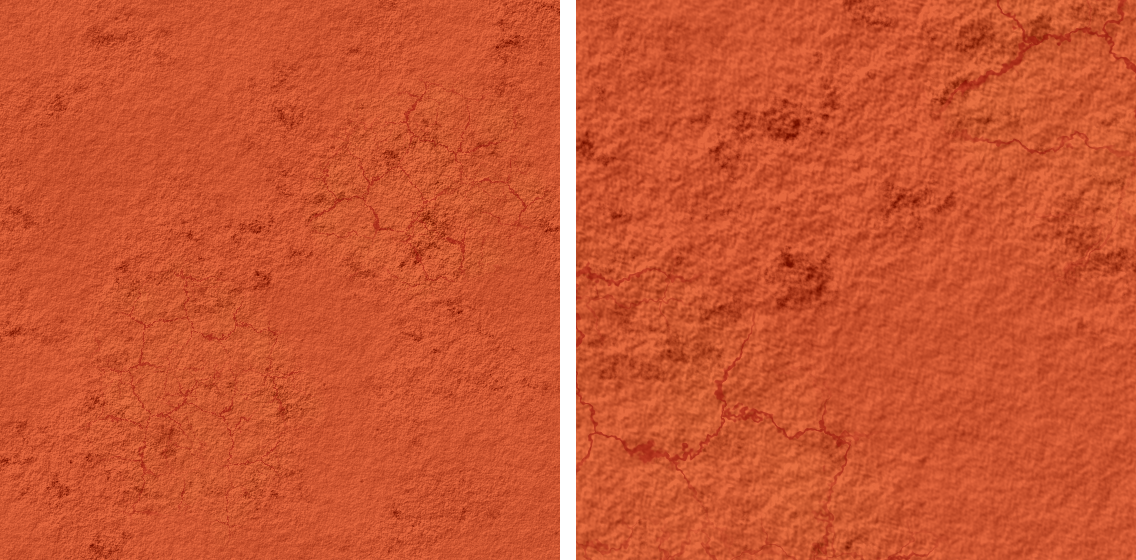
Left, the full canvas; right, a detail of the centre.
Write a three.js fragment shader that draws this texture.

```glsl
varying vec2 vUv;

const vec3 CLAY = vec3(0.787, 0.318, 0.180);
const vec3 TONE_STEP = vec3(0.125, 0.098, 0.075);
const vec3 CRACK_RED = vec3(0.66, 0.16, 0.09);
const vec3 OCHRE_TINT = vec3(0.012, 0.035, 0.012);
const vec2 LIGHT_DIR = vec2(-0.55, 0.835);

vec2 hash2(vec2 p) {
  vec3 q = fract(p.xyx * vec3(0.1031, 0.1030, 0.0973));
  q += dot(q, q.yzx + 33.33);
  return fract((q.xx + q.yz) * q.zy);
}

float cornerSlope(vec2 cell, vec2 offset) {
  float angle = 6.2832 * hash2(cell).x;
  return dot(vec2(cos(angle), sin(angle)), offset);
}

// Gradient noise, roughly -0.7 to 0.7
float noise(vec2 p) {
  vec2 i = floor(p), f = fract(p);
  vec2 u = f * f * f * (f * (f * 6.0 - 15.0) + 10.0);
  vec2 e = vec2(1.0, 0.0);
  float low = mix(cornerSlope(i, f), cornerSlope(i + e, f - e), u.x);
  float high = mix(cornerSlope(i + e.yx, f - e.yx), cornerSlope(i + e.xx, f - e.xx), u.x);
  return mix(low, high, u.y);
}

float fbm(vec2 p, float gain) {
  float sum = 0.0, amp = 1.0;
  for (int i = 0; i < 5; i++) {
    sum += amp * noise(p);
    p = mat2(1.6, 1.2, -1.2, 1.6) * p + 17.3;
    amp *= gain;
  }
  return sum;
}

// Slope of the rough surface towards the light
float relief(vec2 p, float freq, float gain, float reach) {
  vec2 d = LIGHT_DIR * reach;
  return fbm((p - d) * freq, gain) - fbm((p + d) * freq, gain);
}

// Distance to the nearest border between jittered cells
float cellBorder(vec2 p) {
  vec2 base = floor(p), near1 = vec2(9.0), near2 = vec2(9.0);
  for (int y = -1; y <= 1; y++) {
    for (int x = -1; x <= 1; x++) {
      vec2 cell = base + vec2(float(x), float(y));
      vec2 r = cell + 0.1 + 0.8 * hash2(cell) - p;
      if (dot(r, r) < dot(near1, near1)) {
        near2 = near1;
        near1 = r;
      } else if (dot(r, r) < dot(near2, near2)) {
        near2 = r;
      }
    }
  }
  return dot(0.5 * (near1 + near2), normalize(near2 - near1));
}

float crackLine(vec2 p, float scale, float width) {
  float d = cellBorder(p * scale) / scale;
  return 1.0 - smoothstep(width * 0.4, width + 0.0011, d);
}

// Ragged oval of dried, cracked ground
float driedPatch(vec2 p, vec2 center, vec2 radius) {
  float d = length((p - center) / radius) + 0.4 * noise(p * 9.0);
  return 1.0 - smoothstep(0.8, 1.1, d);
}

// Crumbled hollows of one size with ragged borders
float hollows(vec2 p, vec2 freq, float rough, float threshold) {
  return smoothstep(threshold, threshold + 0.32, noise(p * freq) + 0.26 * rough);
}

void main() {
  vec2 p = vUv;
  vec2 wobble = vec2(fbm(p * 26.0, 0.65), fbm(p * 26.0 + 40.0, 0.65));
  float dried = max(driedPatch(p, vec2(0.35, 0.29), vec2(0.21, 0.24)),
                    driedPatch(p, vec2(0.76, 0.67), vec2(0.22, 0.19)));

  // Grainy lit surface, coarser on worn ground
  float worn = smoothstep(-0.15, 0.28, noise(p * 5.0 + 3.7));
  float grain = relief(p, 34.0, 0.74, 0.0011);
  float tone = 0.14 + 1.9 * grain * (0.8 + 0.45 * worn + 0.3 * dried);
  tone += 0.5 * relief(p, 13.0, 0.55, 0.005) * (0.35 + worn);
  tone += 0.28 * noise(p * 5.0 + 11.0) + 0.3 * noise(p * 210.0);

  // Dark hollows, large and small, clustered on worn ground
  float rough = fbm(p * 60.0 + 8.0, 0.75);
  vec2 hollowPos = p + 0.012 * wobble;
  float hollow = hollows(hollowPos, vec2(15.0, 21.0), rough, 0.2);
  hollow = max(hollow, 0.8 * hollows(hollowPos + 0.53, vec2(27.0, 36.0), rough, 0.3));
  hollow *= 0.15 + 0.85 * max(worn, 0.55 * dried);
  tone -= hollow * (0.95 + 1.1 * rough - 0.8 * grain);

  // Pinholes scattered over the smooth ground
  tone -= 0.9 * smoothstep(0.47, 0.62, noise(p * 75.0 + 31.0));

  // Main cracks and fainter branches
  vec2 crackPos = p + 0.012 * wobble;
  float swell = smoothstep(0.0, 0.55, noise(p * 17.0 + 5.0));
  float crack = crackLine(crackPos, 12.0, 0.0007 + 0.0024 * swell);
  crack *= 0.25 + 0.75 * smoothstep(-0.4, -0.05, noise(p * 10.0 + 25.0));
  float branch = crackLine(crackPos + 0.37, 21.0, 0.0005);
  branch *= 0.6 * smoothstep(-0.05, 0.25, noise(p * 11.0 + 60.0));
  float cracks = dried * max(crack, branch);

  vec3 color = CLAY + TONE_STEP * clamp(tone, -2.7, 0.9);
  color += OCHRE_TINT * dried * (0.6 + 0.8 * noise(p * 16.0 + 2.0));
  color = mix(color, CRACK_RED + 0.35 * TONE_STEP * tone, 0.85 * cracks);
  gl_FragColor = vec4(clamp(color, 0.0, 1.0), 1.0);
}
```
